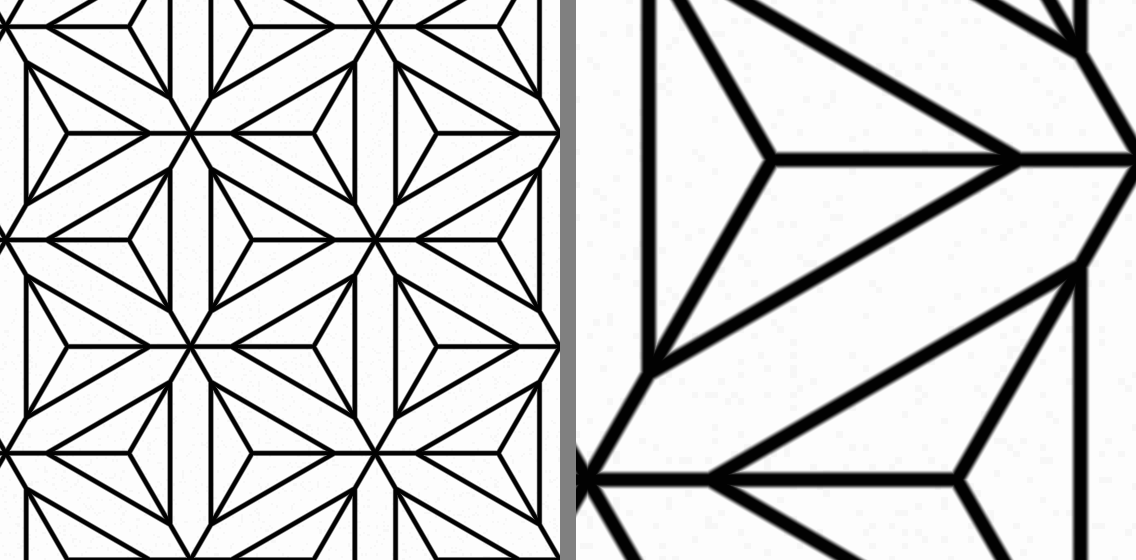
Left, the full canvas; right, a detail of the centre.
This pattern is drawn by a Shadertoy shader. Its source:

```glsl
// Black-on-white lattice of triangles with paired edge lines and three spokes in each.
#define ORIGIN vec2(0.3402, 0.0003) // one lattice node
#define TRI_HEIGHT 0.3298           // triangle height, also the column spacing
#define INSET 0.0364                // inner triangle's distance from the lattice edge
#define HALF_WIDTH 0.0043           // half the line thickness
#define SOFTNESS 0.0018             // half the blur at line borders
#define INK vec3(0.008)
#define PAPER vec3(0.992)
#define SPECK_CELLS 256.0
#define SPECK_SHARE 0.08
#define SPECK_DEPTH 0.025

const float SQRT3 = 1.7320508;

float hash(vec2 p) {
    return fract(sin(dot(p, vec2(127.1, 311.7))) * 43758.5453);
}

// Distances to the three edges of the enclosing lattice triangle.
vec3 edgeDistances(vec2 p) {
    vec2 q = p / TRI_HEIGHT;
    float rise = 0.5 * SQRT3 * q.y;
    vec3 f = fract(vec3(-q.x, 0.5 * q.x + rise, 0.5 * q.x - rise));
    bool flipped = f.x + f.y + f.z > 1.5;
    return (flipped ? 1.0 - f : f) * TRI_HEIGHT;
}

// Distance to the nearest spoke or inner triangle side.
float lineDistance(vec2 p) {
    vec3 e = edgeDistances(p);
    float nearest = min(e.x, min(e.y, e.z));
    float farthest = max(e.x, max(e.y, e.z));
    float middle = e.x + e.y + e.z - nearest - farthest;
    float spoke = (middle - nearest) / SQRT3;
    float inner = abs(nearest - INSET);
    return min(spoke, inner);
}

void mainImage(out vec4 fragColor, in vec2 fragCoord) {
    vec2 uv = fragCoord / iResolution.y;

    // Faint paper grain
    float speck = step(1.0 - SPECK_SHARE, hash(floor(uv * SPECK_CELLS)));
    vec3 paper = PAPER - SPECK_DEPTH * speck;

    // Smooth ink lines
    float blur = max(SOFTNESS, 0.75 / iResolution.y);
    float d = lineDistance(uv - ORIGIN);
    float ink = 1.0 - smoothstep(HALF_WIDTH - blur, HALF_WIDTH + blur, d);
    fragColor = vec4(mix(paper, INK, ink), 1.0);
}
```
